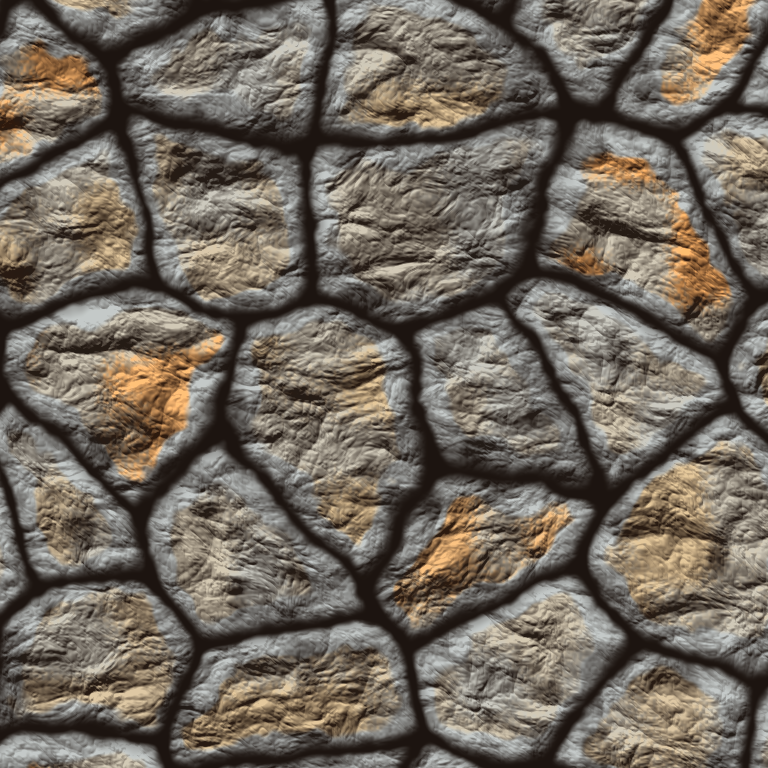
Reproduce this texture procedurally as a WebGL 2 fragment shader.

```glsl
#version 300 es
precision highp float;

uniform vec2 u_resolution;
out vec4 fragColor;

#define GRID vec2(4.1, 5.0)        // stones across and up
#define JITTER 0.86                // irregularity of the layout
#define ROUNDING 120.0             // lower gives rounder corners
#define JOINT 0.0055               // half width of the joints
#define RIM 0.030                  // width of the chipped border
#define RELIEF 0.021               // strength of the surface lighting
#define LIGHT_DIR vec2(-0.42, 0.91)
#define DARK vec3(0.115, 0.080, 0.062)
#define PALE vec3(0.700, 0.692, 0.672)
#define OCHRE vec3(1.17, 0.99, 0.73)
#define RUST vec3(1.42, 0.93, 0.47)

vec2 hash2(vec2 p) {
    vec3 a = fract(p.xyx * vec3(0.1031, 0.1030, 0.0973));
    a += dot(a, a.yzx + 33.33);
    return fract((a.xx + a.yz) * a.zy);
}

float noise(vec2 p) {
    vec2 i = floor(p), f = fract(p);
    f = f * f * (3.0 - 2.0 * f);
    float low = mix(hash2(i).x, hash2(i + vec2(1, 0)).x, f.x);
    float high = mix(hash2(i + vec2(0, 1)).x, hash2(i + vec2(1, 1)).x, f.x);
    return mix(low, high, f.y);
}

vec2 noise2(vec2 p) {
    return vec2(noise(p), noise(p + 37.4)) - 0.5;
}

// Creased fractal height of broken rock
float rockHeight(vec2 p) {
    p += 0.022 * noise2(p * 22.0);
    p *= 13.0;
    float sum = 0.0, amp = 0.5;
    for (int i = 0; i < 5; i++) {
        sum += amp * abs(2.0 * noise(p) - 1.0);
        p = mat2(1.6, 1.2, -1.2, 1.6) * p + 11.3;
        amp *= 0.52;
    }
    return sum;
}

vec2 stoneCentre(vec2 cell) {
    return (cell + 0.5 + JITTER * (hash2(cell + 19.0) - 0.5)) / GRID;
}

// Rounded distance to the joint, outward direction and cell of the stone
float stoneEdge(vec2 p, out vec2 outward, out vec2 cell) {
    vec2 home = floor(p * GRID);
    float nearest = 1e3;
    for (int y = -1; y <= 1; y++)
    for (int x = -1; x <= 1; x++) {
        vec2 c = home + vec2(x, y);
        float d = length(stoneCentre(c) - p);
        if (d < nearest) { nearest = d; cell = c; }
    }
    vec2 centre = stoneCentre(cell);
    vec2 pull = vec2(0.0);
    float sum = 1e-9;
    for (int y = -2; y <= 2; y++)
    for (int x = -2; x <= 2; x++) {
        if (x == 0 && y == 0) continue;
        vec2 other = stoneCentre(cell + vec2(x, y));
        vec2 dir = normalize(other - centre);
        float weight = exp(-ROUNDING * dot(0.5 * (centre + other) - p, dir));
        sum += weight;
        pull += weight * dir;
    }
    outward = pull / sum;
    return -log(sum) / ROUNDING;
}

void main() {
    vec2 p = gl_FragCoord.xy / u_resolution.y;
    float pixel = 1.0 / u_resolution.y;

    // Layout with gently bent joints
    vec2 bent = p + 0.055 * noise2(p * 5.0 + 3.0) + 0.013 * noise2(p * 21.0);
    vec2 outward, cell;
    float edge = stoneEdge(bent, outward, cell);
    edge += 0.005 * (noise(p * 75.0) - 0.5);
    vec2 id = hash2(cell + 71.0);

    // Grain turned and stretched per stone
    float turn = 0.9 * (id.y - 0.5);
    mat2 grain = mat2(0.85, 0.0, 0.0, 1.25) * mat2(cos(turn), sin(turn), -sin(turn), cos(turn));
    vec2 shift = 9.0 * id + 4.0;
    float height = rockHeight(grain * p + shift);
    float lit = rockHeight(grain * (p + 0.003 * LIGHT_DIR) + shift);
    float slope = (height - lit) / 0.003;

    // Flat face inside a chipped border
    float chip = noise(p * 17.0 + shift) + 0.4 * noise(p * 55.0 + shift);
    float inset = edge - RIM * (0.25 + 1.1 * chip);
    float face = smoothstep(-0.003, 0.006, inset);
    float facing = dot(outward, LIGHT_DIR);
    float ledge = exp(-pow(inset / 0.005, 2.0));

    // Tone from light, hollows and grit
    float patches = noise(p * 9.0 + shift) - 0.5;
    float grit = noise(p * 250.0) - 0.5;
    float tone = 0.63 + 0.12 * (id.y - 0.5) + 0.22 * patches;
    tone += RELIEF * slope * mix(0.75, 1.0, face) + 0.65 * (height - 0.3) + 0.20 * grit;
    tone += (1.0 - face) * (0.06 + 0.17 * facing) - 0.14 * ledge * facing;
    tone -= 0.30 * smoothstep(0.60, 0.85, noise(p * 24.0 + shift + 8.0));

    // Joints, deeper beneath overhanging lower edges
    float under = max(-facing, 0.0);
    float open = smoothstep(JOINT - 0.003 - pixel, JOINT + 0.004 + 0.011 * under + pixel, edge);
    tone = clamp(tone, 0.04, 1.16) * open;
    tone *= mix(0.72, 1.0, smoothstep(JOINT, JOINT + 0.018, edge));

    // Cool borders, ochre faces, a few rusty stones
    vec3 colour = mix(DARK, PALE, tone);
    float stain = smoothstep(0.25, 0.7, noise(p * 13.0 + shift + 2.0) + 0.25 * grit);
    float warm = face * mix(0.25, 1.0, id.x) * (0.35 + 0.65 * stain);
    vec3 tint = mix(OCHRE, RUST, 0.75 * smoothstep(0.74, 0.92, id.x) * stain);
    colour *= mix(vec3(0.97, 1.0, 1.02), tint, warm * open);

    fragColor = vec4(clamp(colour, 0.0, 1.0), 1.0);
}
```
